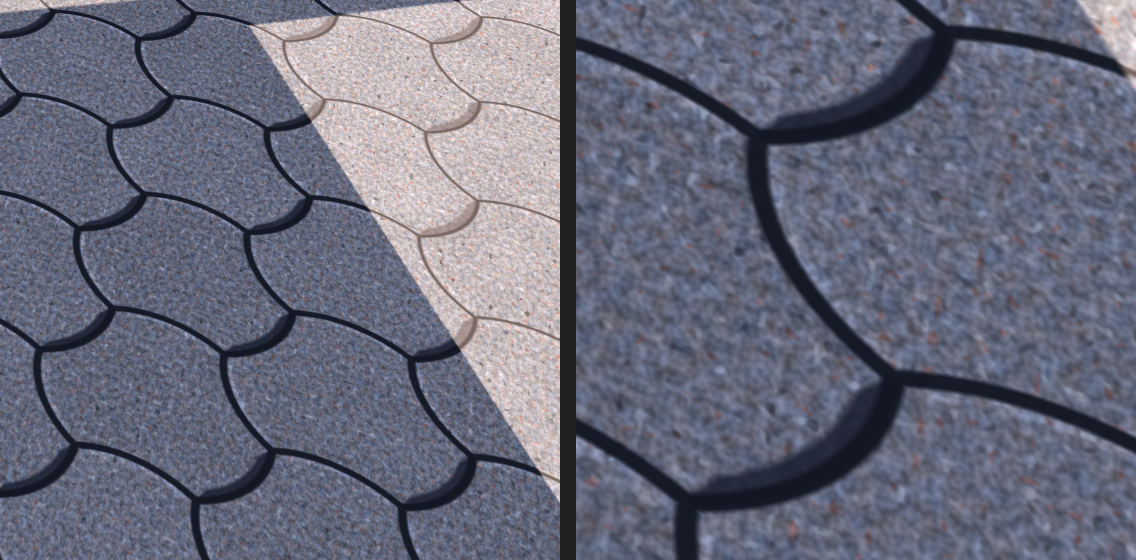
Left, the full canvas; right, a detail of the centre.
A Shadertoy shader for this texture:

```glsl
const float PI = 3.14159265;

vec2 randomGradient(vec2 cell) {
    float h = fract(sin(dot(cell, vec2(127.1, 311.7))) * 43758.5453);
    return vec2(cos(2.0 * PI * h), sin(2.0 * PI * h));
}

float gradientNoise(vec2 p) {
    vec2 i = floor(p), f = p - i;
    vec2 w = f * f * f * (f * (f * 6.0 - 15.0) + 10.0);
    float a = dot(randomGradient(i), f);
    float b = dot(randomGradient(i + vec2(1, 0)), f - vec2(1, 0));
    float c = dot(randomGradient(i + vec2(0, 1)), f - vec2(0, 1));
    float d = dot(randomGradient(i + 1.0), f - 1.0);
    return mix(mix(a, b, w.x), mix(c, d, w.x), w.y);
}

// Screen position (y down) to paver lattice coordinates, in perspective
vec2 groundLattice(vec2 s) {
    mat2 view = mat2(vec2(0.292, 0.0038) + 0.0065 * s,
                     vec2(-0.0729, 0.1595) + 0.0811 * s);
    return inverse(view) * (s - vec2(0.258, 0.3464));
}

// Lattice to a plane where paver centres form a regular hexagonal grid
vec2 latticeToPlane(vec2 uv) {
    return vec2(1.5 * uv.x, 0.866 * uv.x - 1.732 * uv.y);
}

float sunEdge(float d) {
    return smoothstep(-0.003, 0.003, d);
}

// Sunlit patches between the cast shadows
float sunlight(vec2 s) {
    float right = sunEdge(s.x - 0.651 * s.y - 0.415) * sunEdge(s.y + 0.115 * s.x - 0.0965);
    float corner = sunEdge(0.0234 - 0.095 * s.x - s.y);
    return max(right, corner);
}

// Each paver owns three convex unit arcs; neighbours supply the concave ones.
// Returns joint, rim and wall masks, and a random tone per paver.
vec4 pavers(vec2 uv, float lit) {
    vec2 w = uv - vec2(1.0, 2.0) / 3.0;
    vec2 base = floor(w + 0.5), owner = base;
    float joint = 0.0, rim = 0.0, wall = 0.0, best = 9.0;
    float halfWidth = mix(0.034, 0.017, lit);

    for (int j = -1; j <= 1; j++)
    for (int i = -1; i <= 1; i++) {
        vec2 id = base + vec2(i, j);
        vec2 q = latticeToPlane(w - id);
        float r = length(q);
        float turn = (atan(q.y, q.x) - 0.5 * PI) * 1.5 / PI;
        float side = floor(turn + 0.5);
        float a = (turn - side) * PI / 1.5;
        float nearest = clamp(a, -PI / 6.0, PI / 6.0);
        float d = length(r * vec2(cos(a), sin(a)) - vec2(cos(nearest), sin(nearest)));
        joint = max(joint, 1.0 - smoothstep(halfWidth - 0.014, halfWidth + 0.014, d));

        // The near side shows its wall, the other two catch light on the rim
        float inside = 1.0 - r;
        float taper = 1.0 - smoothstep(0.36, 0.52, abs(a));
        if (mod(side, 3.0) > 1.5) {
            float depth = 0.04 + 0.06 * taper;
            wall = max(wall, step(abs(a), PI / 6.0) * smoothstep(-0.03, 0.0, inside)
                * (1.0 - smoothstep(depth - 0.025, depth + 0.015, inside)));
        } else {
            rim = max(rim, taper * smoothstep(0.025, 0.05, inside)
                * (1.0 - smoothstep(0.06, 0.1, inside)));
        }

        // An arc's bulge belongs to the paver that owns the arc
        float score = r - (abs(a) < PI / 6.0 && r < 1.0 ? 1.0 : 0.0);
        if (score < best) { best = score; owner = id; }
    }
    float tone = fract(sin(dot(owner, vec2(41.3, 73.9))) * 9157.3);
    return vec4(joint, rim, wall, tone);
}

void mainImage(out vec4 fragColor, in vec2 fragCoord) {
    vec2 screen = fragCoord / iResolution.xy;
    screen.y = 1.0 - screen.y;
    vec2 uv = groundLattice(screen);
    vec2 p = latticeToPlane(uv);
    float lit = sunlight(screen);
    vec4 paver = pavers(uv, lit);

    // Concrete: grain, broad stains and tone per paver
    vec2 g = p * vec2(22.0, 15.0);
    float grain = gradientNoise(g) + 0.8 * gradientNoise(g * 2.1 + 17.0);
    float stain = gradientNoise(p * 2.3 + 5.0);
    vec3 color = mix(vec3(0.385, 0.405, 0.485), vec3(0.80, 0.755, 0.76), lit);
    color *= 1.0 + mix(0.36, 0.22, lit) * grain + 0.07 * stain + 0.06 * (paver.w - 0.5);

    // Aggregate: pale chips, blue tint, rusty grains and dark pits
    float chips = smoothstep(0.28, 0.5, gradientNoise(g * 0.8 + 41.0));
    float tint = gradientNoise(g * 0.7 + 63.0);
    float rust = smoothstep(0.33, 0.5, gradientNoise(g * 0.9 + 87.0));
    float pits = smoothstep(0.36, 0.55, gradientNoise(g * 0.75 + 109.0));
    color += 0.11 * chips * vec3(0.9, 1.0, 1.05);
    color += 0.06 * tint * vec3(-0.8, 0.0, 0.8);
    color *= mix(vec3(1.0), vec3(1.08, 0.85, 0.78), rust);
    color *= 1.0 - 0.3 * pits;

    // Worn rims, side walls and open joints
    vec3 gap = mix(vec3(0.07, 0.085, 0.13), vec3(0.46, 0.39, 0.37), lit);
    color *= 1.0 + mix(0.24, 0.08, lit) * paver.y;
    color = mix(color, gap * mix(1.5, 1.2, lit), mix(0.88, 0.6, lit) * paver.z);
    color = mix(color, gap, 0.95 * paver.x);

    fragColor = vec4(clamp(color, 0.0, 1.0), 1.0);
}
```
